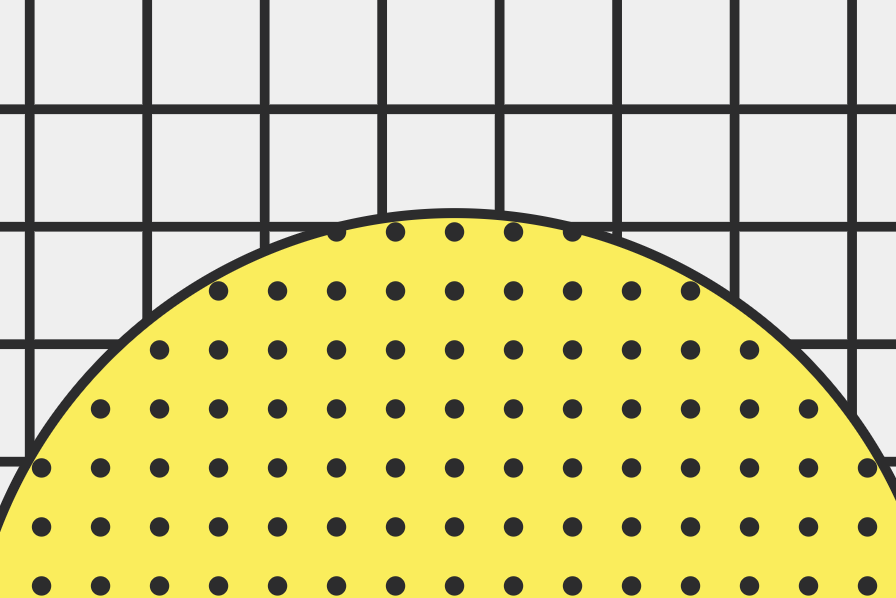
A Shadertoy shader for this background:

```glsl
// A dotted yellow disc with a dark outline rises over a pale square grid.
// Grid and dots are repeated distance fields; one unit is one grid cell,
// and every edge is smoothed over about one pixel.

const vec3 PAPER  = vec3(0.937, 0.937, 0.939);
const vec3 YELLOW = vec3(0.980, 0.930, 0.360);
const vec3 INK    = vec3(0.174, 0.174, 0.176);

// Coverage of a shape from its signed distance (negative inside).
float cover(float dist, float pixel) {
    return clamp(0.5 - dist / pixel, 0.0, 1.0);
}

// Offset from the nearest point of a square lattice through the origin.
vec2 nearestOffset(vec2 p, float spacing) {
    return p - spacing * round(p / spacing);
}

void mainImage(out vec4 fragColor, in vec2 fragCoord) {
    // Canvas position in cells, y downwards, with a grid crossing at zero
    float pixel = 7.627 / iResolution.x;
    vec2 p = vec2(fragCoord.x, iResolution.y - fragCoord.y) * pixel - vec2(0.253, 0.93);

    // Square grid on paper
    vec2 toLine = abs(nearestOffset(p, 1.0));
    float grid = min(toLine.x, toLine.y) - 0.0415;
    vec3 color = mix(PAPER, INK, cover(grid, pixel));

    // Disc filled with dots on a lattice through its centre
    vec2 q = p - vec2(3.616, 5.062);
    float disc = length(q) - 4.178;
    float dots = length(nearestOffset(q, 0.5022)) - 0.0825;
    vec3 fill = mix(YELLOW, INK, cover(dots, pixel));
    color = mix(color, fill, cover(disc, pixel));

    // Outline over the rim
    color = mix(color, INK, cover(abs(disc) - 0.0425, pixel));

    fragColor = vec4(color, 1.0);
}
```
